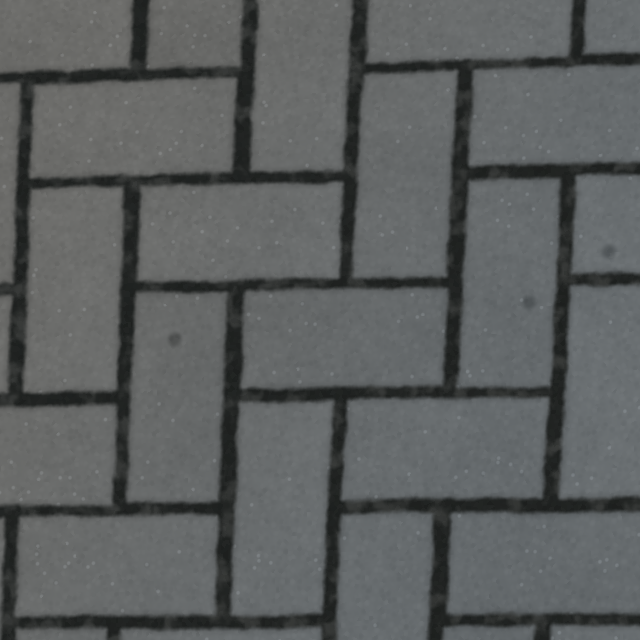
Reproduce this texture procedurally as a three.js fragment shader.

```glsl
// Grey concrete pavers laid in a herringbone bond, seen slightly askew.
// A bent grid is split into 2x1 and 1x2 bricks, each a rounded box distance;
// layered sines roughen the edges, cellular noise gives grain, flecks and pits.

varying vec2 vUv;

const vec3 STONE_WARM = vec3(0.420, 0.420, 0.410);
const vec3 STONE_COOL = vec3(0.402, 0.422, 0.432);
const vec3 JOINT_DARK = vec3(0.125, 0.135, 0.130);
const vec3 JOINT_SAND = vec3(0.210, 0.218, 0.212);
const vec2 HALF_GAP = vec2(0.068, 0.052);
const float CORNER = 0.025;
const float EDGE_SOFTNESS = 0.028;

float hash(vec2 p) {
  return fract(sin(dot(p, vec2(127.1, 311.7))) * 43758.5);
}

vec2 hash2(vec2 p) {
  return vec2(hash(p), hash(p + 37.3));
}

// Layered, rotated sines, roughly -1 to 1.
float waves(vec2 p) {
  float sum = 0.0;
  float amp = 0.5;
  for (int i = 0; i < 4; i++) {
    p = mat2(0.8, 0.6, -0.6, 0.8) * p * 1.7 + 1.3;
    sum += amp * sin(p.x + 1.5 * sin(p.y));
    amp *= 0.6;
  }
  return sum;
}

// Nearest scattered point: x = distance, y = its random value.
vec2 cellular(vec2 p) {
  vec2 cell = floor(p);
  vec2 nearest = vec2(9.0, 0.0);
  for (int y = -1; y <= 1; y++) {
    for (int x = -1; x <= 1; x++) {
      vec2 id = cell + vec2(float(x), float(y));
      float d = length(id + hash2(id) - p);
      if (d < nearest.x) nearest = vec2(d, hash(id + 71.9));
    }
  }
  return nearest;
}

// Round spots on the given fraction of the scattered points.
float spots(vec2 p, float fraction, float radius) {
  vec2 c = cellular(p);
  return step(1.0 - fraction, c.y) * (1.0 - smoothstep(radius * 0.3, radius, c.x));
}

// Canvas to brick units, y downward, with mild perspective.
vec2 pavingGrid(vec2 uv) {
  float x = uv.x;
  float y = 1.0 - uv.y;
  float column = mix(5.844 * x - 0.282, 5.962 * x - 0.062, y);
  float leftRow = -0.767 + y * (6.236 - 0.320 * y);
  float rightRow = -0.555 + y * (5.939 - 0.196 * y);
  return vec2(column, mix(leftRow, rightRow, x));
}

// Herringbone: xy = brick origin, zw = brick size.
vec4 herringbone(vec2 p) {
  vec2 cell = floor(p);
  float phase = mod(cell.x - cell.y, 4.0);
  if (phase < 0.5) return vec4(cell, 2.0, 1.0);
  if (phase < 1.5) return vec4(cell - vec2(1.0, 0.0), 2.0, 1.0);
  if (phase < 2.5) return vec4(cell - vec2(0.0, 1.0), 1.0, 2.0);
  return vec4(cell, 1.0, 2.0);
}

float roundedBox(vec2 p, vec2 halfSize, float radius) {
  vec2 q = abs(p) - halfSize + radius;
  return length(max(q, 0.0)) + min(max(q.x, q.y), 0.0) - radius;
}

vec3 stoneColor(vec2 p, vec2 uv, vec2 brick) {
  vec3 color = mix(STONE_WARM, STONE_COOL, smoothstep(0.1, 1.3, uv.x + 0.6 * (1.0 - uv.y)));
  vec2 grain = cellular(p * 19.0);
  color += (hash(brick + 5.1) - 0.5) * 0.020;
  color += waves(p * 1.9 + brick * 3.7) * 0.010;
  color += waves(p * 11.0) * 0.007;
  color += (grain.y - 0.5) * 0.040 * (1.0 - smoothstep(0.1, 0.8, grain.x));
  color += spots(p * 13.0, 0.05, 0.32) * vec3(0.065, 0.068, 0.072);
  color -= spots(p * 2.6 + 4.0, 0.02, 0.24) * 0.09;
  return color;
}

vec3 jointColor(vec2 p) {
  float sand = smoothstep(-0.2, 0.9, waves(p * 7.0 + 9.0));
  return mix(JOINT_DARK, JOINT_SAND, sand) + (cellular(p * 24.0).y - 0.5) * 0.025;
}

void main() {
  vec2 p = pavingGrid(vUv);
  p += 0.009 * vec2(waves(p * 0.9), waves(p * 0.9 + 17.0));

  // Each brick sits slightly off its slot and has ragged edges.
  vec4 brick = herringbone(p);
  vec2 shift = (hash2(brick.xy) - 0.5) * 0.026;
  vec2 local = p - brick.xy - 0.5 * brick.zw - shift;
  float d = roundedBox(local, 0.5 * brick.zw - HALF_GAP, CORNER);
  d += 0.011 * waves(p * 5.0 + brick.xy) + 0.006 * waves(p * 17.0);

  // Worn rim, then stone over joint.
  float rim = smoothstep(0.0, 0.07, -d);
  vec3 stone = stoneColor(p, vUv, brick.xy) * mix(0.90, 1.0, rim);
  float cover = 1.0 - smoothstep(-EDGE_SOFTNESS, EDGE_SOFTNESS, d);
  gl_FragColor = vec4(mix(jointColor(p), stone, cover), 1.0);
}
```
